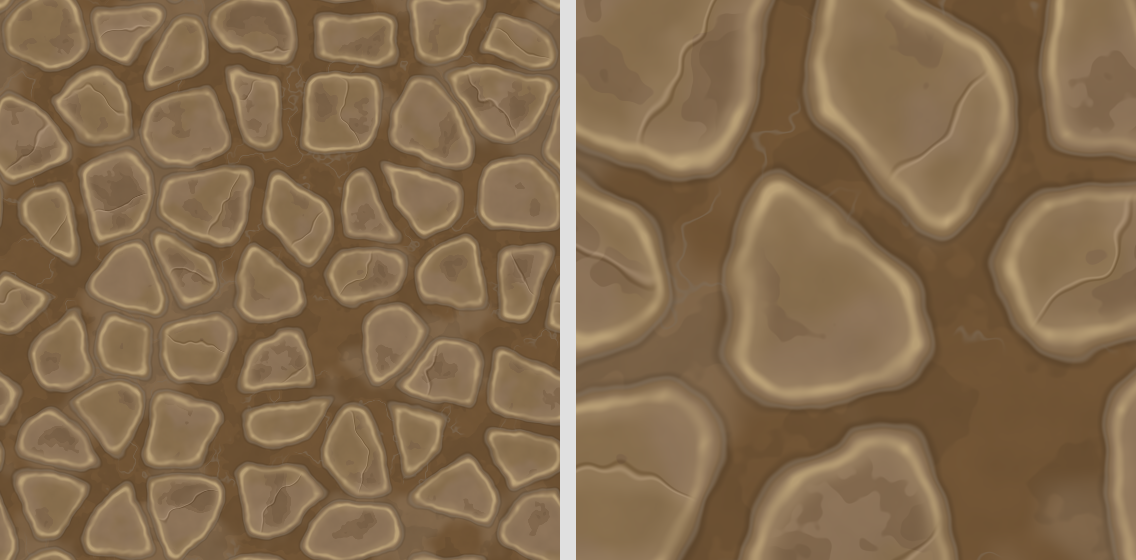
Left: the whole. Right: its middle third, enlarged.
Write a WebGL 1 fragment shader that draws this texture.

```glsl
precision highp float;
// Worn flagstones set in brown mortar: wrapped Voronoi cells with rounded corners,
// trimmed by one random cut each, then shaded from the distance to the stone edge.
// Wrapping gradient noise adds stains, cracks, rim variation and a grey mortar film.
uniform vec2 u_resolution;

const float CELLS = 7.0;

vec2 hash2(vec2 p) {
  vec3 q = fract(vec3(p.xyx) * vec3(0.1031, 0.1030, 0.0973));
  q += dot(q, q.yzx + 33.33);
  return fract((q.xx + q.yz) * q.zy);
}

float corner(vec2 cell, vec2 f, vec2 o, float period) {
  vec2 gradient = hash2(mod(cell + o, period) + period * 3.0) * 2.0 - 1.0;
  return dot(gradient, f - o);
}

// Gradient noise that repeats after a whole number of periods
float noise(vec2 p, float period) {
  vec2 i = floor(p), f = fract(p);
  vec2 w = f * f * f * (f * (f * 6.0 - 15.0) + 10.0);
  vec2 e = vec2(0.0, 1.0);
  return mix(mix(corner(i, f, e.xx, period), corner(i, f, e.yx, period), w.x),
             mix(corner(i, f, e.xy, period), corner(i, f, e.yy, period), w.x), w.y);
}

// Layered noise centred on 0.5
float fbm(vec2 uv, float period) {
  float sum = 0.5, amp = 0.7;
  for (int i = 0; i < 4; i++) {
    sum += amp * noise(uv * period, period);
    period *= 2.0;
    amp *= 0.5;
  }
  return sum;
}

vec2 site(vec2 cell) {
  return cell + 0.5 + 0.78 * (hash2(mod(cell, CELLS) + 17.0) - 0.5);
}

// Soft line of the given half width around zero
float line(float d, float width) {
  return 1.0 - smoothstep(0.0, width, abs(d));
}

void main() {
  vec2 uv = gl_FragCoord.xy / u_resolution;
  float px = CELLS / u_resolution.y;
  vec2 warp = vec2(fbm(uv, 9.0), fbm(uv + 0.37, 9.0)) - 0.5;
  vec2 p = uv * CELLS + 0.16 * warp;

  // Nearest stone
  vec2 home = floor(p), stone = home;
  float nearest = 9.0;
  for (int y = -2; y <= 2; y++) {
    for (int x = -2; x <= 2; x++) {
      vec2 cell = home + vec2(x, y);
      vec2 r = site(cell) - p;
      if (dot(r, r) < nearest) {
        nearest = dot(r, r);
        stone = cell;
      }
    }
  }
  vec2 toCentre = site(stone) - p;
  vec2 id = mod(stone, CELLS);
  vec2 rnd = hash2(id + 41.0), rnd2 = hash2(id + 83.0);

  // Rounded distance to the cell sides, starting with the random cut
  float angle = rnd.x * 6.2832;
  float sharp = 0.36 + 0.3 * rnd.y + dot(toCentre, vec2(cos(angle), sin(angle)));
  float sum = exp(-18.0 * sharp);
  for (int y = -2; y <= 2; y++) {
    for (int x = -2; x <= 2; x++) {
      vec2 other = site(stone + vec2(x, y)) - p;
      vec2 across = other - toCentre;
      if (dot(across, across) > 0.0001) {
        float d = dot(0.5 * (toCentre + other), normalize(across));
        sharp = min(sharp, d);
        sum += exp(-18.0 * d);
      }
    }
  }
  float rounded = -log(sum) / 18.0;
  float bend = smoothstep(0.015, 0.042, sharp - rounded);
  float wide = smoothstep(0.32, 0.66, fbm(uv + 0.11, 4.0));
  float edge = rounded - 0.045 - 0.06 * wide;

  float broad = fbm(uv + 0.53, 6.0);
  float fine = fbm(uv + 0.71, 28.0);
  float stain = fbm(uv + 0.29, 13.0);

  // Mortar: paler in tight joints, with a shadow and a stray grey film
  vec3 mortar = mix(vec3(0.49, 0.39, 0.28), vec3(0.43, 0.32, 0.20), smoothstep(0.0, 0.55, wide));
  mortar *= 0.97 + 0.06 * smoothstep(0.49, 0.53, stain);
  float film = line(stain - 0.6, 0.018 + px) * smoothstep(0.5, 0.62, broad);
  mortar = mix(mortar, vec3(0.49, 0.42, 0.34), 0.6 * film);
  mortar *= 1.0 - 0.1 * line(edge + 0.022, 0.025);

  // Stone face: cool and warm areas with crisp layered stains
  vec3 face = mix(vec3(0.55, 0.45, 0.345), vec3(0.53, 0.43, 0.30), smoothstep(0.42, 0.6, broad));
  float inside = smoothstep(0.07, 0.13, edge);
  float level = stain + 0.16 * (rnd2.x - 0.5) + 0.12 * smoothstep(0.1, 0.35, edge);
  face = mix(face, vec3(0.49, 0.39, 0.285), 0.8 * inside * smoothstep(0.61, 0.63, level));
  face = mix(face, vec3(0.45, 0.355, 0.255), 0.55 * inside * smoothstep(0.73, 0.75, level));

  // One wandering crack on some stones, with a lit lip and a paler side
  float turn = rnd2.y * 6.2832;
  float crack = dot(toCentre, vec2(cos(turn), sin(turn))) + 0.9 * (broad - 0.5) + 0.2 * (rnd.x - 0.5);
  float cracked = step(0.5, rnd2.x) * smoothstep(0.02, 0.08, edge);
  face += cracked * 0.035 * smoothstep(0.0, 0.02, crack) * (1.0 - smoothstep(0.02, 0.2, crack));
  face -= cracked * 0.06 * line(crack + 0.01, 0.012 + px);
  face += cracked * 0.07 * line(crack - 0.015, 0.015 + px);

  // Worn rim: broad glow, narrow highlight, brighter at the corners
  float worn = smoothstep(0.3, 0.7, fbm(uv + 0.83, 11.0));
  float glow = smoothstep(0.0, 0.05, edge) * (1.0 - smoothstep(0.05, 0.17, edge));
  face = mix(face, vec3(0.62, 0.52, 0.39), glow * (0.35 + 0.45 * worn));
  float shine = line(edge - 0.05, 0.034) * (0.3 + 0.5 * worn + 0.35 * bend);
  face = mix(face, vec3(0.74, 0.64, 0.47), min(shine, 0.9));
  face = mix(vec3(0.50, 0.40, 0.28), face, smoothstep(-0.01, 0.03, edge));

  // Join both, with the grey outline on the seam
  vec3 color = mix(mortar, face, smoothstep(-0.008 - 0.5 * px, 0.008 + 0.5 * px, edge));
  color = mix(color, vec3(0.50, 0.43, 0.35), 0.65 * line(edge + 0.008, 0.012 + px));
  color *= 1.0 + 0.06 * (fine - 0.5);
  gl_FragColor = vec4(color, 1.0);
}
```
